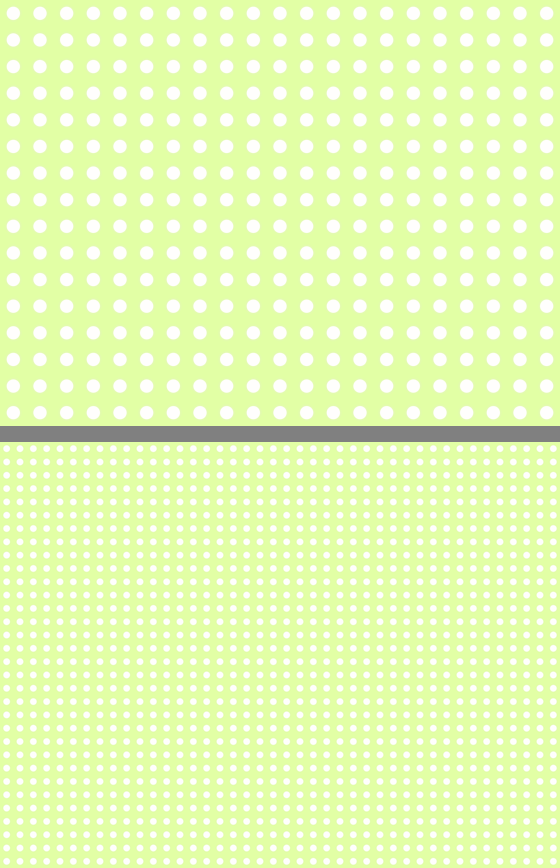
Top, the tile; bottom, the same tile 2 across and 2 down.
This pattern is drawn by a WebGL 2 fragment shader. Its source:

```glsl
#version 300 es
precision highp float;

uniform vec2 u_resolution;
out vec4 fragColor;

float hash(vec2 p) {
    vec3 q = fract(vec3(p.xyx) * 0.1031);
    q += dot(q, q.yzx + 33.33);
    return fract((q.x + q.y) * q.z);
}

// Value noise that wraps after the given whole period
float wrapNoise(vec2 p, vec2 period) {
    vec2 i = floor(p);
    vec2 f = smoothstep(0.0, 1.0, fract(p));
    vec2 a = mod(i, period);
    vec2 b = mod(i + 1.0, period);
    return mix(mix(hash(a), hash(vec2(b.x, a.y)), f.x),
               mix(hash(vec2(a.x, b.y)), hash(b), f.x), f.y);
}

void main() {
    const vec2 repeats = vec2(21.0, 16.0);
    const vec3 lime = vec3(0.885, 1.0, 0.647);
    const vec3 dullLime = vec3(0.89, 0.98, 0.69);
    const vec3 white = vec3(1.0, 0.995, 0.992);

    // One centred dot per cell, measured in cell units
    vec2 uv = gl_FragCoord.xy / u_resolution;
    vec2 grid = uv * repeats;
    float dist = length(fract(grid) - 0.5);
    float pixel = repeats.y / u_resolution.y;

    // Faint uneven halo on the ground around each dot
    float grain = wrapNoise(grid * 8.0, repeats * 8.0);
    float halo = 1.0 - smoothstep(0.28, 0.35, dist);
    vec3 color = mix(lime, dullLime, halo * (0.5 + 0.5 * grain));

    // Soft-edged dot
    float soft = max(0.028, 0.7 * pixel);
    float dotMask = 1.0 - smoothstep(0.25 - soft, 0.25 + soft, dist);
    color = mix(color, white, dotMask);

    fragColor = vec4(color, 1.0);
}
```
